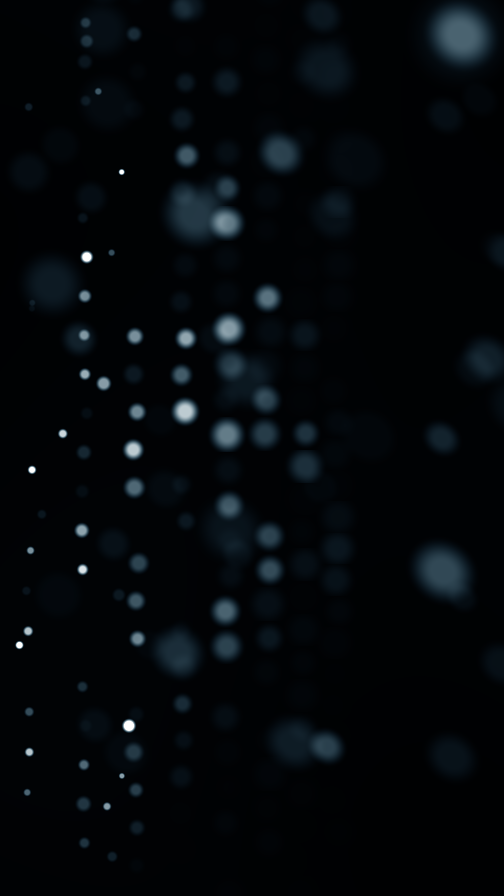
Reproduce this background procedurally as a Shadertoy shader.

```glsl
// Out-of-focus points of cold light floating in a near-black void.
// Curtain-like columns of dots grow softer and dimmer to the right, over large
// blurred discs and a few sharp sparks; summed light is graded to steel blue.

const float COLUMNS = 8.0;
const float BOKEH_COUNT = 46.0;
const float SPARK_COUNT = 14.0;

float hash(vec2 p) {
    vec3 q = fract(p.xyx * vec3(0.1031, 0.1030, 0.0973));
    q += dot(q, q.yzx + 33.33);
    return fract((q.x + q.y) * q.z);
}

// Disc whose edge fades across a fraction of its radius.
float softDisc(vec2 p, float radius, float softness) {
    float blur = radius * softness;
    return 1.0 - smoothstep(radius - blur, radius + blur, length(p));
}

// Slightly squeezed disc, tilted as if seen near the rim of a lens.
float lensDisc(vec2 p, float radius, float softness, float squeeze) {
    vec2 tilted = mat2(0.8, 0.6, -0.6, 0.8) * p;
    return softDisc(tilted * vec2(1.0, 1.0 + squeeze), radius, softness);
}

// One column of evenly strung dots with random brightness.
float dotColumn(vec2 p, float column, float height) {
    float spacing = 0.08 - 0.0025 * column;
    float phase = hash(vec2(column, 71.0));
    float row = floor(p.y / spacing + phase);
    vec2 id = vec2(column + 3.0, row + 11.0);

    vec2 centre = vec2(0.058 + 0.1137 * column - 0.0038 * column * column,
                       (row + 0.5 - phase) * spacing);
    centre.x += 0.012 * (hash(id + 40.0) - 0.5);

    float radius = min(0.0075 + 0.0042 * column, 0.027);
    radius *= mix(0.75, 1.1, hash(id + 90.0));
    float softness = mix(0.4, 0.6, min(column / 4.0, 1.0));

    float inward = smoothstep(0.0, 3.0, column);
    float reach = mix(0.6, 0.27, inward) * height;
    float offset = (centre.y - 0.56 * height) / reach;
    float envelope = exp(-offset * offset);
    float lit = step(hash(id + 17.0), mix(0.5, 0.85, inward));
    float power = 0.06 + 1.5 * pow(hash(id), 3.0);
    float fade = 1.0 - 0.87 * smoothstep(2.5, 6.5, column);
    return lit * power * fade * envelope * softDisc(p - centre, radius, softness);
}

// Large blurred discs in loose pairs spread by a low-discrepancy sequence.
float bokeh(vec2 p, float height) {
    float light = 0.0;
    for (float i = 0.0; i < BOKEH_COUNT; i++) {
        float pair = floor(i / 2.0);
        vec2 spread = fract(vec2(0.36, 0.14) + pair * vec2(0.7549, 0.5698));
        vec2 centre = vec2(spread.x, height * pow(spread.y, 0.75));
        vec2 drift = vec2(hash(vec2(i, 5.0)), hash(vec2(i, 9.0))) - 0.5;
        centre += drift * vec2(0.16, 0.24);

        float size = hash(vec2(i, 23.0));
        float glow = hash(vec2(i, 31.0));
        float power = 0.02 + 0.09 * glow + 0.25 * pow(glow, 8.0);
        light += power * lensDisc(p - centre, mix(0.027, 0.056, size),
                                  mix(0.3, 0.6, glow), 0.2 * spread.x);
    }
    return light;
}

// Tiny crisp points hugging the left side.
float sparks(vec2 p, float height) {
    float light = 0.0;
    for (float i = 0.0; i < SPARK_COUNT; i++) {
        float across = hash(vec2(i, 57.0));
        vec2 centre = vec2(0.26 * across,
                           height * fract(0.1 + i * 0.618));
        float radius = mix(0.005, 0.013, hash(vec2(i, 63.0)));
        float power = 0.1 + 1.3 * pow(hash(vec2(i, 77.0)), 2.0);
        light += power * softDisc(p - centre, radius, 0.4);
    }
    return light;
}

// Bright blurred lamp in the upper right corner with a wide halo.
float cornerLamp(vec2 p, float height) {
    vec2 q = p - vec2(0.915, height - 0.07);
    return 0.34 * lensDisc(q, 0.052, 0.6, 0.12) + 0.09 * softDisc(q, 0.075, 0.6);
}

// Faint uneven mist from layered sines.
float mist(vec2 p) {
    float wave = sin(p.x * 5.0 + sin(p.y * 3.0)) + sin(p.y * 4.0 - p.x * 2.0);
    return 0.014 + 0.003 * wave;
}

// Dim light turns blue, bright light turns white.
vec3 steelGrade(float light) {
    return pow(vec3(clamp(light, 0.0, 1.0)), vec3(1.5, 1.15, 1.0));
}

void mainImage(out vec4 fragColor, in vec2 fragCoord) {
    vec2 p = fragCoord / iResolution.x;
    float height = iResolution.y / iResolution.x;

    float light = mist(p) + bokeh(p, height) + sparks(p, height);
    light += cornerLamp(p, height);
    for (float column = 0.0; column < COLUMNS; column++) {
        light += dotColumn(p, column, height);
    }
    fragColor = vec4(steelGrade(light), 1.0);
}
```
